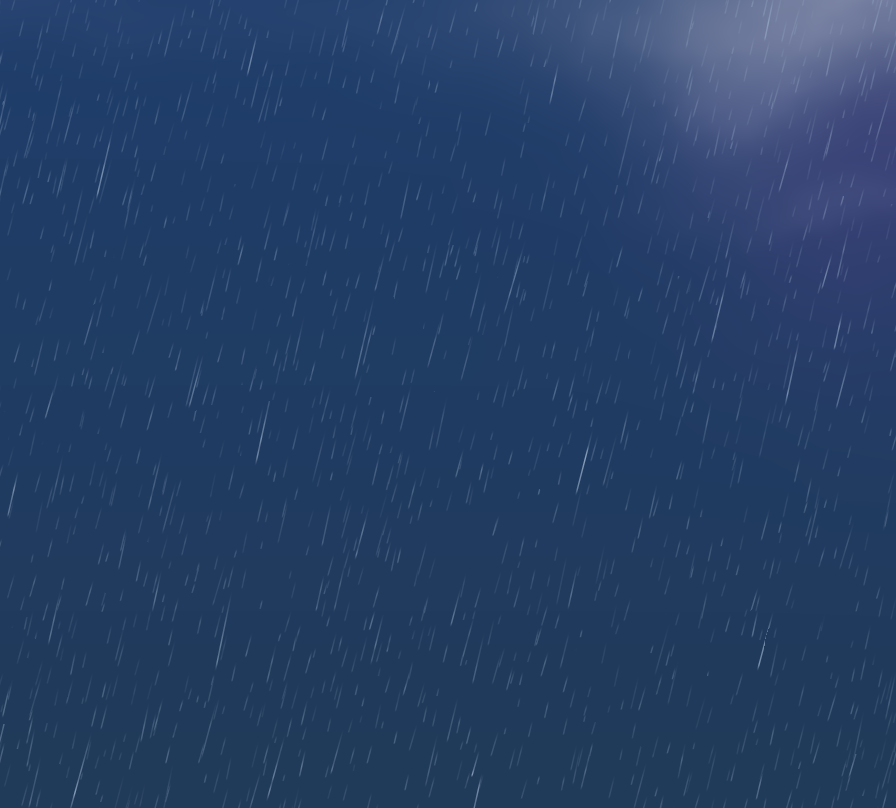
This background is drawn by a Shadertoy shader. Its source:

```glsl
// Slanted rain falling through a deep blue night sky, with a pale violet cloud
// in the upper right corner. The sky is a gradient with noise-warped soft blobs;
// the rain is several sheared grids holding one random streak per cell.

#define SKY_LOW vec3(0.125, 0.226, 0.348)
#define SKY_HIGH vec3(0.122, 0.240, 0.420)
#define VIOLET vec3(0.235, 0.250, 0.465)
#define LAVENDER vec3(0.360, 0.400, 0.580)
#define CLOUD_GREY vec3(0.530, 0.560, 0.675)
#define RAIN_COLOUR vec3(0.620, 0.710, 0.810)
#define SLANT 0.25
#define TILT_SPREAD 0.10
#define HALF_WIDTH 0.0009
#define RAIN_STRENGTH 1.0

float hash(vec2 p) {
    vec3 q = fract(vec3(p.xyx) * 0.1031);
    q += dot(q, q.yzx + 33.33);
    return fract((q.x + q.y) * q.z);
}

float noise(vec2 p) {
    vec2 i = floor(p), f = fract(p);
    f = f * f * (3.0 - 2.0 * f);
    return mix(mix(hash(i), hash(i + vec2(1, 0)), f.x),
               mix(hash(i + vec2(0, 1)), hash(i + vec2(1, 1)), f.x), f.y);
}

float fbm(vec2 p) {
    float sum = 0.0, amp = 0.5;
    for (int i = 0; i < 4; i++) {
        sum += amp * noise(p);
        p = mat2(1.6, 1.2, -1.2, 1.6) * p + 7.3;
        amp *= 0.5;
    }
    return sum;
}

// Soft elliptical spot
float blob(vec2 p, vec2 centre, vec2 radius) {
    vec2 d = (p - centre) / radius;
    return exp(-dot(d, d));
}

vec3 sky(vec2 uv) {
    vec3 col = mix(SKY_LOW, SKY_HIGH, uv.y);
    vec2 warp = vec2(fbm(uv * 5.0 + 3.0), fbm(uv * 5.0 + 41.0)) - 0.47;
    vec2 p = uv + warp * vec2(0.16, 0.10);
    float wisps = fbm(p * vec2(5.0, 9.0) + 17.0);

    // Violet haze, lavender veil, then the bright cloud bank
    col = mix(col, VIOLET, 0.85 * blob(p, vec2(1.02, 0.79), vec2(0.22, 0.23)));
    col = mix(col, LAVENDER, (0.25 + 0.6 * wisps) * blob(p, vec2(0.84, 0.91), vec2(0.12, 0.13)));
    col = mix(col, LAVENDER, 0.45 * wisps * blob(p, vec2(0.93, 0.74), vec2(0.10, 0.025)));
    col = mix(col, CLOUD_GREY, (0.7 + 0.5 * wisps) * blob(p, vec2(0.96, 1.0), vec2(0.32, 0.10)));

    // Faint grey edge at the upper left
    return mix(col, LAVENDER, 0.30 * wisps * blob(p, vec2(0.08, 1.0), vec2(0.28, 0.06)));
}

// One layer of rain: opacity of the streak in the current cell
float rain(vec2 p, vec2 cell, float density, float opacity, float seed) {
    float px = 1.0 / iResolution.y;
    vec2 q = vec2(p.x - SLANT * p.y, p.y) + seed * 0.37;
    float column = floor(q.x / cell.x);
    q.y += cell.y * hash(vec2(column, seed));
    vec2 id = vec2(column, floor(q.y / cell.y)) + seed * 19.0;
    vec2 local = q - cell * floor(q / cell);

    float len = cell.y * mix(0.25, 0.85, hash(id + 1.7));
    float x = cell.x * mix(0.2, 0.8, hash(id + 5.1));
    float y = mix(0.5 * len, cell.y - 0.5 * len, hash(id + 9.4));
    vec2 d = local - vec2(x, y);
    d.x -= d.y * TILT_SPREAD * (hash(id + 13.2) - 0.5);

    // Crisp sides, tapered ends, brighter lower part, broken along its length
    float side = clamp((HALF_WIDTH - abs(d.x)) / px + 0.5, 0.0, 1.0);
    float t = d.y / len + 0.5;
    float ends = smoothstep(0.0, 0.12, t) * smoothstep(1.0, 0.5, t);
    float broken = mix(0.4, 1.0, noise(vec2(hash(id) * 90.0, q.y * 110.0)));
    float present = step(hash(id + 21.8), density * (0.5 + noise(p * 7.0 + seed)));
    return present * side * ends * broken * opacity * mix(0.35, 1.0, hash(id + 27.6));
}

void mainImage(out vec4 fragColor, in vec2 fragCoord) {
    vec2 uv = fragCoord / iResolution.xy;
    vec2 p = fragCoord / iResolution.y;
    vec3 col = sky(uv);

    // Fine, medium and long streaks, each in two overlapping grids
    float drops = 0.0;
    for (int i = 0; i < 2; i++) {
        float s = float(i);
        drops = max(drops, rain(p, vec2(0.021, 0.042), 0.42, 0.38, 1.0 + s));
        drops = max(drops, rain(p, vec2(0.043, 0.085), 0.38, 0.50, 4.0 + s));
        drops = max(drops, rain(p, vec2(0.130, 0.130), 0.20, 0.95, 7.0 + s));
    }
    col = mix(col, RAIN_COLOUR, clamp(drops * RAIN_STRENGTH, 0.0, 1.0));
    fragColor = vec4(col, 1.0);
}
```
